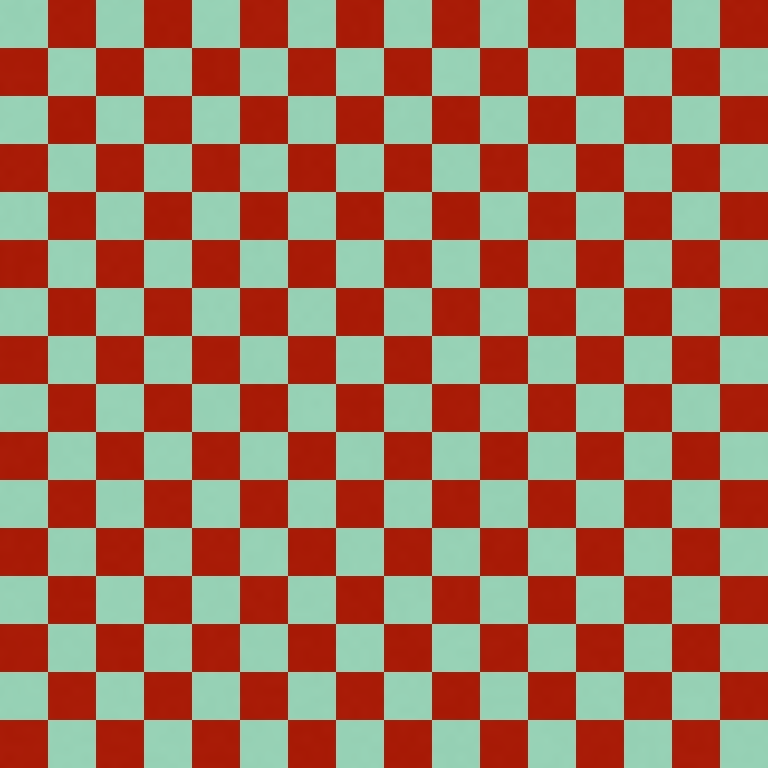
A Shadertoy shader for this pattern:

```glsl
const float CELLS = 16.0;            // squares across and down
const float RIM_WIDTH = 1.0 / 32.0;  // rim of each square, in cells
const float CELL_VARIATION = 0.006;
const float MOTTLE = 0.010;
const float MOTTLE_SCALE = 5.0;      // mottle patches per cell
const vec3 RED = vec3(0.66, 0.105, 0.025);
const vec3 MINT = vec3(0.59, 0.82, 0.71);
const vec3 RED_RIM = vec3(0.53, 0.17, 0.09);
const vec3 MINT_RIM = vec3(0.73, 0.76, 0.66);

float hash(vec2 p) {
    vec3 q = fract(vec3(p.xyx) * 0.1031);
    q += dot(q, q.yzx + 33.33);
    return fract((q.x + q.y) * q.z);
}

float valueNoise(vec2 p) {
    vec2 i = floor(p);
    vec2 f = fract(p);
    f = f * f * (3.0 - 2.0 * f);
    float low = mix(hash(i), hash(i + vec2(1.0, 0.0)), f.x);
    float high = mix(hash(i + vec2(0.0, 1.0)), hash(i + vec2(1.0)), f.x);
    return mix(low, high, f.y);
}

// Distance to the nearest interior grid line, in cells
float gridDistance(vec2 p) {
    vec2 line = clamp(round(p), 1.0, CELLS - 1.0);
    vec2 d = abs(p - line);
    return min(d.x, d.y);
}

// Box-filtered step, one pixel wide
float coverage(float signedDistance, float pixel) {
    return clamp(signedDistance / pixel + 0.5, 0.0, 1.0);
}

void mainImage(out vec4 fragColor, in vec2 fragCoord) {
    vec2 p = fragCoord / iResolution.xy * CELLS;
    float pixel = CELLS / min(iResolution.x, iResolution.y);
    vec2 cell = floor(p);

    // Alternating squares, red at the lower left
    float side = mod(cell.x + cell.y, 2.0) * 2.0 - 1.0;
    float d = gridDistance(p);
    float mint = coverage(d * side, pixel);

    // Thin rims where the two colours meet
    float rim = coverage(RIM_WIDTH - d, pixel);
    vec3 color = mix(mix(RED, RED_RIM, rim), mix(MINT, MINT_RIM, rim), mint);

    // Faint unevenness between and within squares
    color += CELL_VARIATION * (hash(cell + 7.0) - 0.5);
    color += MOTTLE * (valueNoise(p * MOTTLE_SCALE) - 0.5);

    fragColor = vec4(clamp(color, 0.0, 1.0), 1.0);
}
```
